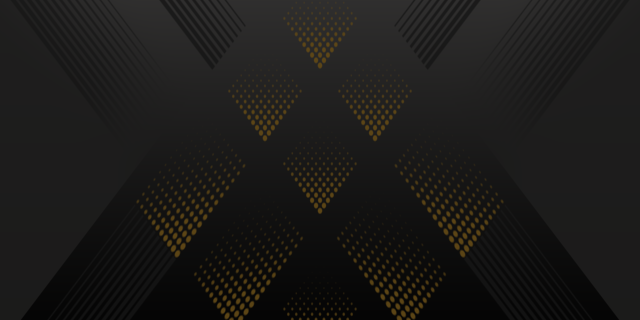
Write a Shadertoy shader that draws this background.

```glsl
const vec2 CELL = vec2(0.01237, 0.01633);   // half extents of one lattice cell
const vec3 WARM_GREY = vec3(1.02, 1.0, 0.99);
const vec3 GOLD = vec3(0.375, 0.28, 0.085);
const vec3 STRIPE_DARK = vec3(0.07);
const vec3 STRIPE_LIGHT = vec3(0.11);

// Lattice coordinates from a tip: x runs up and outward, y up and inward.
vec2 latticeCoords(vec2 p, vec2 tip) {
    vec2 d = (p - tip) / CELL;
    return 0.5 * vec2(d.y + d.x, d.y - d.x);
}

float inside(float v, float low, float high, float blur) {
    return smoothstep(low - blur, low + blur, v)
         * (1.0 - smoothstep(high - blur, high + blur, v));
}

// Rhombic patch of dots that shrink and fade away from its tip.
float dotPatch(vec2 p, vec2 tip, vec2 count, float stretch, float blur) {
    vec2 c = latticeCoords(p, tip) / vec2(1.0, stretch);
    vec2 id = floor(c);
    if (any(lessThan(id, vec2(0.0))) || any(greaterThanEqual(id, count))) return 0.0;
    float fade = dot((id + 0.5) / count, vec2(0.5));
    float radius = mix(0.41, 0.05, smoothstep(-0.1, 0.9, fade));
    float spot = 1.0 - smoothstep(radius - blur, radius + blur, length(c - id - 0.5));
    return spot * (1.0 - smoothstep(0.2, 1.0, fade));
}

// Parallel lines that become thinner from the first to the last.
float stripes(float across, float count, float blur) {
    float id = floor(across);
    float halfWidth = mix(0.34, 0.08, clamp(id / count, 0.0, 1.0));
    float line = 1.0 - smoothstep(halfWidth - blur, halfWidth + blur, abs(across - id - 0.5));
    return line * step(0.0, id) * step(id, count - 1.0);
}

// Vertical gradient in the centre, flat grey wedges at both sides.
vec3 backdrop(vec2 q, float pixel) {
    float centre = 0.018 + 0.165 * pow(q.y, 1.1);
    float side = mix(0.104, 0.118, q.y);
    float lower = q.x - 0.935 + q.y * CELL.x / CELL.y;
    float upper = q.x - 0.52 - (q.y - 0.52) * CELL.x / CELL.y;
    float wedge = smoothstep(-pixel, pixel, lower) * smoothstep(-0.32, 0.22, upper);
    return WARM_GREY * mix(centre, side, wedge);
}

void mainImage(out vec4 fragColor, in vec2 fragCoord) {
    vec2 p = fragCoord / iResolution.y;
    float pixel = 1.0 / iResolution.y;
    float blur = 0.6 * pixel / CELL.x;
    vec2 q = vec2(abs(p.x - 0.5 * iResolution.x / iResolution.y), p.y);
    vec3 color = backdrop(q, pixel);

    // Dark stripes hanging from the top
    vec2 band = latticeCoords(q, vec2(0.3385, 0.779));
    float hanging = stripes(band.y, 9.0, blur) * smoothstep(-blur, blur, band.x);
    color = mix(color, STRIPE_DARK, 0.7 * hanging);

    // Faint stripes at the upper sides
    band = latticeCoords(q, vec2(0.596, 0.505));
    float faint = stripes(band.y, 13.0, blur) * smoothstep(0.0, 14.0, band.x);
    color = mix(color, STRIPE_DARK, 0.55 * faint);

    // Light stripes below the long patches
    vec2 longTip = vec2(0.448, 0.1875);
    band = latticeCoords(q, longTip);
    float rising = stripes(band.x, 11.0, blur) * inside(band.y, -60.0, 0.0, blur);
    color = mix(color, STRIPE_LIGHT, 0.55 * rising);

    // Square patches alternate between the axis and its sides
    float gold = 0.0;
    for (int k = 0; k < 5; k++) {
        if (k == 3) continue;
        vec2 tip = vec2(k % 2 == 1 ? 0.172 : 0.0, 0.779 - 0.227 * float(k));
        gold = max(gold, dotPatch(q, tip, vec2(10.0), 1.0, blur));
    }

    // Long patches step down toward the axis
    for (int k = 0; k < 2; k++) {
        vec2 tip = longTip - float(k) * vec2(0.18, 0.227);
        gold = max(gold, dotPatch(q, tip, vec2(11.0, 13.0), 1.4, blur));
    }
    color = mix(color, GOLD, 0.95 * gold);

    fragColor = vec4(color, 1.0);
}
```
